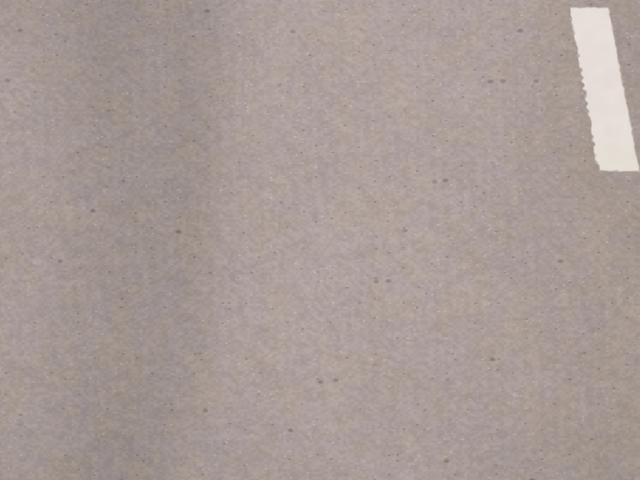
Write a Shadertoy shader that draws this texture.

```glsl
float hash(vec2 p) {
    return fract(sin(dot(p, vec2(127.1, 311.7))) * 43758.5453);
}

float valueNoise(vec2 p) {
    vec2 cell = floor(p), f = fract(p);
    f = f * f * (3.0 - 2.0 * f);
    return mix(mix(hash(cell), hash(cell + vec2(1, 0)), f.x),
               mix(hash(cell + vec2(0, 1)), hash(cell + vec2(1, 1)), f.x), f.y);
}

float fbm(vec2 p) {
    float sum = 0.0, amp = 0.5;
    for (int i = 0; i < 4; i++) {
        sum += amp * (valueNoise(p) - 0.5);
        p = p * 2.03 + 17.3;
        amp *= 0.55;
    }
    return sum;
}

// Soft vertical streak centred at x
float streak(float x, float width) {
    return exp(-x * x / (width * width));
}

// Sparse flattened flecks, one candidate in each grid cell
float flecks(vec2 p, float scale, float density) {
    vec2 q = p * vec2(0.7, 1.0) * scale;
    vec2 cell = floor(q);
    vec2 centre = 0.3 + 0.4 * vec2(hash(cell + 3.1), hash(cell + 8.7));
    float d = length(fract(q) - centre);
    return step(hash(cell + 21.4), density) * (1.0 - smoothstep(0.06, 0.3, d));
}

// Slanted bar with slightly worn edges
float paintMask(vec2 p, float blur) {
    float drop = 0.984 - p.y;
    float wear = 0.007 * (valueNoise(p * 130.0) - 0.5);
    float left = p.x - 1.188 - 0.174 * drop + wear;
    float right = 1.267 + 0.191 * drop - p.x + wear * 0.4;
    float ends = min(drop, p.y - 0.644) + wear * 0.5;
    return smoothstep(-blur, blur, min(min(left, right), ends));
}

void mainImage(out vec4 fragColor, in vec2 fragCoord) {
    vec2 p = fragCoord / iResolution.y;
    p.x *= 4.0 / 3.0 * iResolution.y / iResolution.x;

    // Broad worn lanes
    float shade = 0.655;
    shade -= 0.050 * streak(p.x - 0.24, 0.13);
    shade -= 0.036 * streak(p.x - 0.40, 0.07) * smoothstep(0.0, 0.4, p.y);
    shade += 0.022 * streak(p.x - 0.75, 0.30);
    shade -= 0.022 * smoothstep(1.05, 1.3, p.x);
    shade -= 0.020 * smoothstep(0.4, 0.0, p.y);
    shade -= 0.020 * smoothstep(0.85, 1.0, p.y) * smoothstep(0.5, 0.1, p.x);
    shade += 0.035 * fbm(p * vec2(9.0, 6.0));

    // Mineral grain
    shade += 0.060 * fbm(p * vec2(70.0, 90.0));
    shade += 0.055 * (valueNoise(p * vec2(170.0, 200.0)) - 0.5);
    shade += 0.065 * flecks(p, 110.0, 0.07);
    shade -= 0.090 * flecks(p + 4.7, 95.0, 0.06);
    shade -= 0.120 * flecks(p + 9.2, 48.0, 0.012);

    // Warm and cool tint variation
    float warmth = 0.045 * fbm(p * 28.0 + 40.0) + 0.008 * smoothstep(1.0, 1.3, p.x);
    vec3 color = shade * vec3(1.015, 0.938, 0.912);
    color += warmth * vec3(0.5, 0.2, -1.0);

    // Pale painted bar
    vec3 paint = vec3(0.905, 0.868, 0.850) + 0.035 * fbm(p * 40.0);
    paint += vec3(-0.012, 0.0, -0.022) * smoothstep(0.76, 0.66, p.y);
    color = mix(color, paint, paintMask(p, 0.003));

    fragColor = vec4(color, 1.0);
}
```
